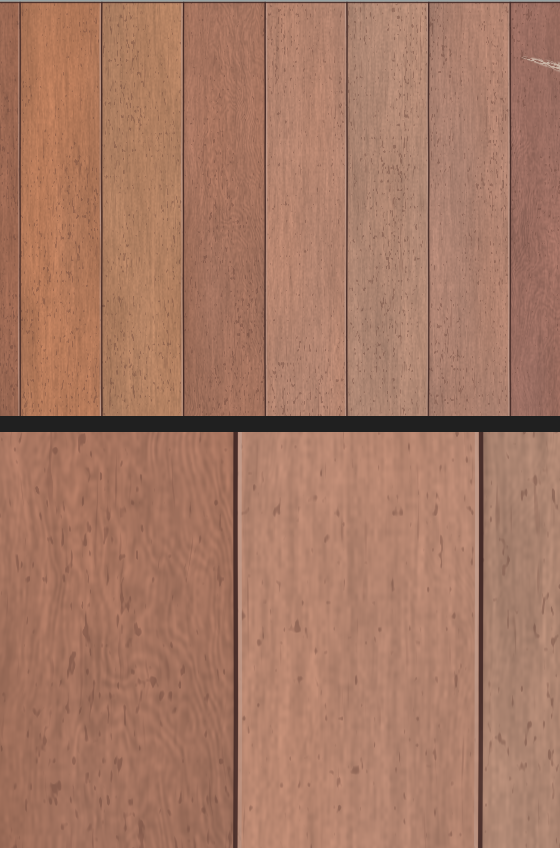
Top: the whole. Bottom: its middle third, enlarged.
Write a WebGL 2 fragment shader that draws this texture.

```glsl
#version 300 es
precision highp float;
// Vertical hardwood boards divided by narrow dark grooves with pale edges.
// Each board has its own tint; stretched noise makes fibres, pores and
// arched figure. A metal strip tops the wall and one board is scuffed.
uniform vec2 u_resolution;
out vec4 fragColor;

const float PITCH = 0.1459;        // board width, in canvas widths
const float FIRST_SEAM = 0.0358;
const vec3 GROOVE = vec3(0.25, 0.15, 0.14);
const vec3 PALE_EDGE = vec3(0.78, 0.64, 0.58);
const vec3 METAL = vec3(0.60, 0.64, 0.64);
const vec3 SCUFF = vec3(0.82, 0.75, 0.69);
const vec3 PORE = vec3(0.40, 0.26, 0.22);
const vec3 BOARDS[8] = vec3[8](
  vec3(0.62, 0.41, 0.32), vec3(0.68, 0.46, 0.34),
  vec3(0.69, 0.50, 0.38), vec3(0.63, 0.44, 0.36),
  vec3(0.68, 0.50, 0.42), vec3(0.68, 0.52, 0.44),
  vec3(0.67, 0.50, 0.43), vec3(0.61, 0.43, 0.38));

float hash(vec2 p) {
  return fract(sin(dot(p, vec2(127.1, 311.7))) * 43758.5453);
}

float noise(vec2 p) {
  vec2 i = floor(p), f = fract(p);
  f = f * f * (3.0 - 2.0 * f);
  return mix(mix(hash(i), hash(i + vec2(1, 0)), f.x),
             mix(hash(i + vec2(0, 1)), hash(i + vec2(1, 1)), f.x), f.y);
}

float fbm(vec2 p) {
  float sum = 0.0, gain = 0.5;
  for (int k = 0; k < 4; k++) {
    sum += gain * noise(p);
    p = p * 2.03 + 17.0;
    gain *= 0.5;
  }
  return sum;
}

// Soft line mask around a signed distance.
float line(float d, float halfWidth, float px) {
  return 1.0 - smoothstep(halfWidth - 0.7 * px, halfWidth + 0.7 * px, abs(d));
}

// Curved growth bands around the board's centre line, -1 to 1.
float figure(vec2 p, float across, float seed) {
  float bend = 1.3 * across * across + 5.0 * p.y;
  float warp = fbm(vec2(p.x * 24.0, p.y * 9.0) + seed);
  return sin(42.0 * (bend + 2.0 * warp));
}

// Thin dark threads where stretched noise peaks; amount sets how many.
float threads(vec2 p, vec2 scale, float amount, float seed) {
  float n = noise(p * scale + seed) * 0.7 + noise(p * scale * 1.9 + seed + 31.0) * 0.3;
  return smoothstep(0.84 - amount, 1.0 - amount, n);
}

vec3 wood(vec2 p, float board, float across) {
  float seed = board * 13.7;
  vec3 col = BOARDS[int(clamp(board, 0.0, 7.0))];
  bool wild = mod(board, 4.0) == 3.0;

  // Broad drifts of tone and redness
  float drift = fbm(vec2(p.x * 14.0, p.y * 3.5) + seed) - 0.47;
  col *= 1.0 + 0.19 * drift;
  col += vec3(0.012, -0.006, -0.016) * (noise(p * vec2(18.0, 4.0) + seed) - 0.5);

  // Grain sways sideways, more on the wild boards
  vec2 g = p;
  g.x += (wild ? 0.02 : 0.004) * (fbm(p * vec2(15.0, 12.0) + seed) - 0.47);

  // Long fibres and fine mottling
  float fibre = fbm(vec2(g.x * 170.0, g.y * 9.0) + seed) - 0.47;
  float fine = noise(vec2(g.x * 500.0, g.y * 60.0) + seed) - 0.5;
  float mottle = noise(g * vec2(430.0, 260.0) + seed) - 0.5;
  col *= 1.0 + 0.15 * fibre + 0.09 * fine + 0.07 * mottle;

  // Arches are strong on every fourth board and faint elsewhere
  float patchy = smoothstep(0.3, 0.6, fbm(p * vec2(12.0, 5.0) + seed));
  col *= 1.0 + (wild ? 0.035 : 0.009) * patchy * figure(p, across, seed);

  // Fine pores and longer threads gather in clouds
  float cloud = smoothstep(0.3, 0.7, fbm(p * vec2(20.0, 6.0) + seed + 5.0));
  float dark = threads(g, vec2(380.0, 130.0), 0.07 + 0.13 * cloud, seed);
  dark = max(dark, 0.55 * threads(g, vec2(420.0, 28.0), 0.06 + 0.08 * cloud, seed + 9.0));
  return mix(col * 1.012, PORE, 0.40 * dark);
}

// Ragged slanting scrape, widening toward the right edge.
float scuff(vec2 p, vec2 start) {
  vec2 q = p - start;
  float along = clamp(q.x / 0.074, 0.0, 1.0);
  float d = abs(q.y + 0.27 * q.x) / mix(0.002, 0.012, along);
  float ragged = fbm(vec2(q.x * 150.0, (q.y + 0.27 * q.x) * 380.0));
  float body = (1.0 - smoothstep(0.2, 1.0, d)) * smoothstep(0.0, 0.012, q.x);
  return body * smoothstep(0.36, 0.6, ragged + 0.12 * along);
}

void main() {
  vec2 p = gl_FragCoord.xy / u_resolution.x;
  float px = 1.0 / u_resolution.x;
  float top = u_resolution.y / u_resolution.x;
  float t = (p.x - FIRST_SEAM) / PITCH;
  vec3 col = wood(p, floor(t) + 1.0, fract(t) * 2.0 - 1.0);
  col = mix(col, SCUFF, 0.85 * scuff(p, vec2(0.926, top - 0.1)));

  // Grooves: soft shade, pale lip on one side, dark core
  float seam = floor(t + 0.5);
  float d = (t - seam) * PITCH + 0.0008 * (noise(vec2(p.y * 9.0, seam)) - 0.5);
  float side = mod(seam, 4.0) == 3.0 ? 1.0 : -1.0;
  float lip = line(d - side * 0.0026, 0.0011, px);
  float wear = noise(vec2(p.y * 14.0, seam + 4.0));
  col *= 1.0 - 0.12 * exp(-abs(d) * 420.0);
  col = mix(col, GROOVE, (0.80 + 0.15 * wear) * line(d, 0.0013, px));
  col = mix(col, PALE_EDGE, lip * mix(0.35, 0.8, wear));

  // Shadow and metal strip along the top
  float depth = top - p.y;
  col = mix(col, GROOVE, 0.85 * line(depth - 0.0042, 0.0014, px));
  col = mix(col, METAL, line(depth, 0.0030, px));
  fragColor = vec4(col, 1.0);
}
```
